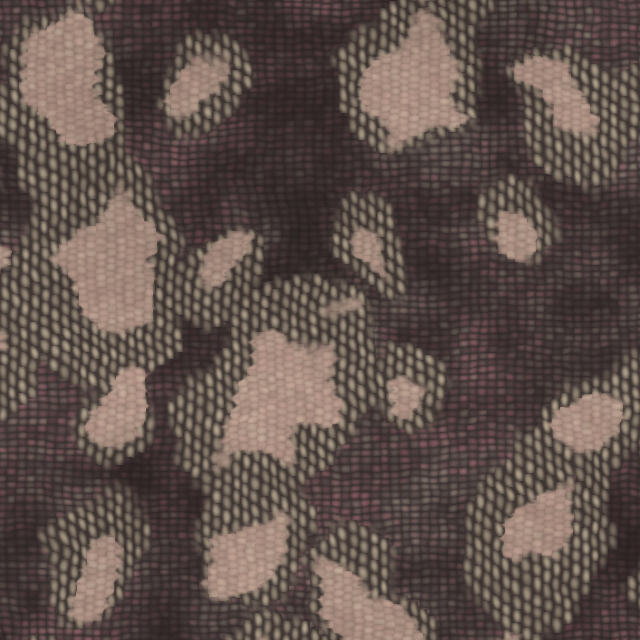
This texture is drawn by a Shadertoy shader. Its source:

```glsl
// Woven cloth with pink-hearted, olive-ringed spots on a dark plum ground.
// Scattered, warped ellipses choose the yarn; each yarn has its own soft
// stitch grid, and spots are sampled near stitches so edges look woven.

const vec2 FINE_COUNT = vec2(67.0, 90.0);   // ground and pink stitches per canvas
const vec2 OLIVE_COUNT = vec2(66.0, 47.0);  // long olive stitches per canvas
const float SPOT_CELLS = 4.0;               // spots across the canvas
const float SPOT_MIN = 0.23;                // spot radii, in spot cells
const float SPOT_MAX = 0.58;
const float SPOT_STRETCH = 1.34;            // height over width
const float SPOT_WARP = 0.042;              // raggedness of the outline
const float EDGE = 0.006;                   // softness of the outline
const float YARN_WOBBLE = 0.012;
const float FUZZ = 0.12;

const vec3 GROUND_GAP = vec3(0.188, 0.153, 0.155);
const vec3 GROUND_GREY = vec3(0.415, 0.365, 0.335);
const vec3 GROUND_ROSE = vec3(0.455, 0.305, 0.320);
const vec3 OLIVE_GAP = vec3(0.245, 0.210, 0.198);
const vec3 OLIVE_YARN = vec3(0.645, 0.590, 0.510);
const vec3 PINK_GAP = vec3(0.535, 0.435, 0.400);
const vec3 PINK_YARN = vec3(0.695, 0.565, 0.520);
const vec3 CREAM_YARN = vec3(0.725, 0.640, 0.570);

float hash(vec2 p) {
    vec3 q = fract(p.xyx * 0.1031);
    q += dot(q, q.yzx + 33.33);
    return fract((q.x + q.y) * q.z);
}

vec2 hash2(vec2 p) {
    return vec2(hash(p), hash(p + 57.3));
}

float noise(vec2 p) {
    vec2 i = floor(p), f = fract(p);
    f = f * f * (3.0 - 2.0 * f);
    return mix(mix(hash(i), hash(i + vec2(1, 0)), f.x),
               mix(hash(i + vec2(0, 1)), hash(i + vec2(1, 1)), f.x), f.y);
}

vec2 noise2(vec2 p) {
    return vec2(noise(p), noise(p + 31.7)) - 0.5;
}

// Signed distances to the whole spots (x) and to their pink hearts (y)
vec2 spots(vec2 p) {
    vec2 g = (p + SPOT_WARP * (noise2(p * 11.0) + 0.6 * noise2(p * 25.0))) * SPOT_CELLS;
    float ragged = noise(p * 15.0 + 9.0) - 0.5;
    vec2 nearest = vec2(9.0);
    for (int j = -1; j <= 1; j++)
    for (int i = -1; i <= 1; i++) {
        vec2 id = floor(g) + vec2(i, j);
        vec2 center = id + 0.5 + 0.55 * (hash2(id + 11.0) - 0.5);
        float size = hash(id + 23.0);
        float radius = mix(SPOT_MIN, SPOT_MAX, size * size);
        float tilt = 1.3 * (hash(id + 37.0) - 0.5);
        float c = cos(tilt), s = sin(tilt);
        vec2 q = mat2(c, -s, s, c) * (g - center) / (radius * vec2(1.0, SPOT_STRETCH));
        vec2 shift = 0.6 * (hash2(id + 71.0) - 0.5);
        float heart = mix(0.46, 0.66, hash(id + 83.0));
        float heartDist = length((q - shift) * vec2(1.12, 0.90)) - heart + 0.45 * ragged;
        nearest = min(nearest, vec2(length(q) - 1.0, heartDist) * radius);
    }
    return nearest / SPOT_CELLS;
}

// Stitch grid whose odd columns are lowered by stagger; f is local, -0.5 to 0.5
void stitchGrid(vec2 p, vec2 count, float stagger, out vec2 id, out vec2 f, out vec2 center) {
    vec2 g = p * count;
    float drop = stagger * mod(floor(g.x), 2.0);
    g.y += drop;
    id = floor(g);
    f = fract(g) - 0.5;
    center = (id + 0.5 - vec2(0.0, drop)) / count;
}

// Soft rounded dash
float dash(vec2 f, vec2 halfSize, float softness) {
    vec2 q = f / halfSize;
    return 1.0 - smoothstep(1.0 - softness, 1.0 + softness, length(q));
}

float inside(float d) {
    return 1.0 - smoothstep(-EDGE, EDGE, d);
}

void mainImage(out vec4 fragColor, in vec2 fragCoord) {
    vec2 uv = fragCoord / iResolution.y;
    vec2 p = uv + YARN_WOBBLE * noise2(uv * 8.0) + 0.005 * noise2(uv * 36.0);
    vec2 id, f, center;

    // Dark ground with faint grey and rose stitches in uneven patches
    stitchGrid(p, FINE_COUNT, 0.0, id, f, center);
    float patchy = smoothstep(0.15, 0.85, 0.6 * noise(uv * 8.0 + 4.0) + 0.4 * noise(uv * 19.0));
    float rose = smoothstep(0.3, 0.8, 0.55 * hash(id) + 0.55 * noise(uv * 9.0 + 20.0));
    float strength = mix(0.35, 1.0, hash(id + 5.0)) * mix(0.30, 1.15, patchy);
    float stitch = dash(f + 0.14 * (hash2(id) - 0.5), vec2(0.42, 0.38), 0.85);
    vec3 color = mix(GROUND_GAP, mix(GROUND_GREY, GROUND_ROSE, rose), stitch * strength);
    color += 0.055 * (patchy - 0.3);

    // Long staggered olive stitches
    stitchGrid(p, OLIVE_COUNT, 0.5, id, f, center);
    f += 0.12 * (hash2(id + 41.0) - 0.5);
    f.x += mix(0.05, 0.35, noise(uv * 9.0 + 60.0)) * f.y;
    stitch = dash(f, vec2(0.31, 0.40), 0.8) * mix(0.65, 1.0, hash(id + 3.0));
    vec3 olive = mix(OLIVE_GAP, OLIVE_YARN, stitch);
    color = mix(color, olive, inside(spots(mix(p, center, 0.65)).x));

    // Dense pink hearts with cream flecks and toothed sides
    stitchGrid(p, FINE_COUNT, 0.5, id, f, center);
    stitch = dash(f + 0.1 * (hash2(id) - 0.5), vec2(0.46, 0.44), 0.85);
    stitch = mix(0.35, 1.0, stitch) * mix(0.75, 1.0, hash(id + 8.0));
    vec3 yarn = mix(PINK_YARN, CREAM_YARN, mix(hash(id + 14.0), noise(uv * 30.0), 0.4));
    vec3 pink = mix(PINK_GAP, yarn, stitch);
    float tooth = 0.009 * (abs(2.0 * fract(p.y * 0.5 * FINE_COUNT.y) - 1.0) - 0.5);
    color = mix(color, pink, inside(spots(mix(p, center, 0.3) + vec2(tooth, 0.0)).y));

    // Fibre fuzz and broad shading
    color *= 1.0 + FUZZ * (noise(uv * 120.0) - 0.5) + 0.12 * (noise(uv * 5.0) - 0.5);
    fragColor = vec4(color, 1.0);
}
```
